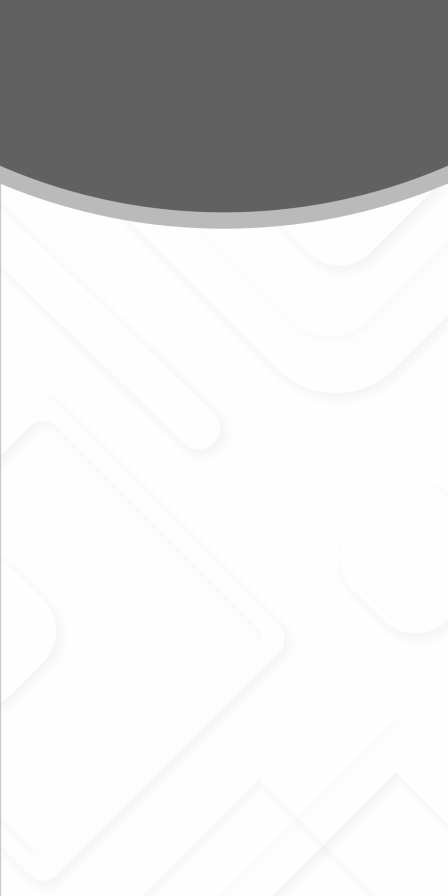
This background is drawn by a Shadertoy shader. Its source:

```glsl
const vec3 PAPER = vec3(0.997);
const vec3 DARK_GRAY = vec3(0.38);
const vec3 RIM_GRAY = vec3(0.73);
const vec3 SHADOW_TINT = vec3(0.9, 1.05, 1.0);
const vec2 SHADOW_OFFSET = vec2(0.008, -0.010);
const float SHADOW_BLUR = 0.028;

// Coverage of a shape from its signed distance
float cover(float dist, float soft) {
    return 1.0 - smoothstep(-soft, soft, dist);
}

// Square standing on its tip; reach is the distance from centre to rounded tip
float diamond(vec2 p, float reach, float radius) {
    vec2 q = abs(vec2(p.x + p.y, p.y - p.x)) * 0.70711;
    float halfSide = (reach + 0.41421 * radius) * 0.70711;
    vec2 e = q - halfSide + radius;
    return length(max(e, 0.0)) + min(max(e.x, e.y), 0.0) - radius;
}

float capsule(vec2 p, vec2 a, vec2 b, float radius) {
    vec2 axis = b - a;
    float t = clamp(dot(p - a, axis) / dot(axis, axis), 0.0, 1.0);
    return length(p - a - axis * t) - radius;
}

// White sheet with a soft shadow below it
vec3 raise(vec3 base, float dist, float shadowDist, float strength, float aa) {
    vec3 shaded = base - strength * SHADOW_TINT * cover(shadowDist, SHADOW_BLUR);
    return mix(shaded, PAPER, cover(dist, aa));
}

vec3 raisedDiamond(vec3 base, vec2 p, float reach, float radius, float strength, float aa) {
    float shadowDist = diamond(p - SHADOW_OFFSET, reach, radius);
    return raise(base, diamond(p, reach, radius), shadowDist, strength, aa);
}

// Cut-out whose upper edges shade the inside
vec3 recessedDiamond(vec3 base, vec2 p, float reach, float radius, float strength, float aa) {
    float inside = cover(diamond(p, reach, radius), aa);
    float lit = cover(diamond(p - SHADOW_OFFSET, reach, radius), SHADOW_BLUR);
    return base - strength * SHADOW_TINT * inside * (1.0 - lit);
}

void mainImage(out vec4 fragColor, in vec2 fragCoord) {
    // Canvas spans 0..1 across and 0..2 upward
    vec2 p = fragCoord / iResolution.xy * vec2(1.0, 2.0);
    float aa = 1.4 / iResolution.y;
    vec3 color = PAPER;

    // Nested sheets at the upper right
    color = raisedDiamond(color, p - vec2(0.750, 1.721), 0.599, 0.182, 0.048, aa);
    color = raisedDiamond(color, p - vec2(0.737, 1.771), 0.521, 0.125, 0.022, aa);
    color = raisedDiamond(color, p - vec2(0.758, 1.693), 0.286, 0.094, 0.045, aa);

    // Slanted bar
    vec2 barStart = vec2(-0.104, 1.573);
    vec2 barEnd = vec2(0.445, 1.044);
    float bar = capsule(p, barStart, barEnd, 0.047);
    float barShadow = capsule(p - SHADOW_OFFSET, barStart, barEnd, 0.047);
    color = raise(color, bar, barShadow, 0.050, aa);

    // Large frame and the small sheets
    vec2 framePos = p - vec2(0.096, 0.573);
    color = raisedDiamond(color, framePos, 0.539, 0.042, 0.048, aa);
    color = recessedDiamond(color, framePos, 0.487, 0.042, 0.045, aa);
    color = raisedDiamond(color, p - vec2(-0.042, 0.591), 0.167, 0.100, 0.048, aa);
    color = raisedDiamond(color, p - vec2(0.927, 0.753), 0.167, 0.100, 0.045, aa);

    // Crossing peaks along the bottom
    vec2 peakPos = p - vec2(0.885, -0.505);
    color = recessedDiamond(color, p - vec2(0.578, -0.521), 0.781, 0.0, 0.035, aa);
    color = recessedDiamond(color, peakPos, 0.904, 0.0, 0.018, aa);
    color = recessedDiamond(color, peakPos, 0.781, 0.0, 0.050, aa);

    // Hairline on the left border
    color = mix(color, RIM_GRAY, 0.8 * cover(p.x - 0.0025, aa));

    // Curved header with a lighter rim
    float header = length(p - vec2(0.5, 2.7786)) - 1.2526;
    color = mix(color, RIM_GRAY, cover(header - 0.0365, aa));
    color = mix(color, DARK_GRAY, cover(header, aa));

    fragColor = vec4(color, 1.0);
}
```
